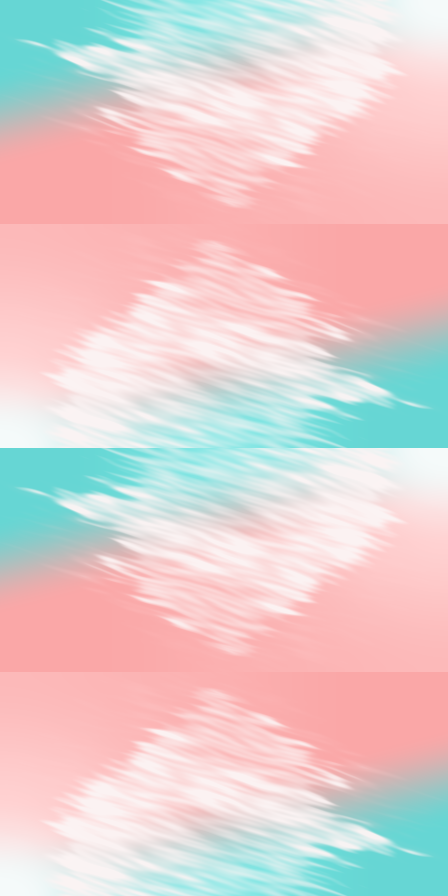
This background is drawn by a Shadertoy shader. Its source:

```glsl
#define ROWS 4.0
#define TILE_ASPECT 2.0
#define STROKE_SLOPE 0.30
#define STREAK_CONTRAST 1.0
#define EDGE_RAGGED 0.20
#define CYAN vec3(0.40, 0.84, 0.83)
#define PINK vec3(0.98, 0.655, 0.655)
#define BLUSH vec3(1.0, 0.83, 0.83)
#define PAINT vec3(0.985, 0.955, 0.955)

vec2 hashGradient(vec2 cell) {
    vec3 h = fract(cell.xyx * vec3(0.1031, 0.1030, 0.0973));
    h += dot(h, h.yzx + 33.33);
    float angle = 6.2832 * fract((h.x + h.y) * h.z);
    return vec2(cos(angle), sin(angle));
}

float gradientNoise(vec2 p) {
    vec2 i = floor(p), f = fract(p);
    vec2 w = f * f * f * (f * (f * 6.0 - 15.0) + 10.0);
    vec2 e = vec2(0.0, 1.0);
    float a = dot(hashGradient(i), f);
    float b = dot(hashGradient(i + e.yx), f - e.yx);
    float c = dot(hashGradient(i + e.xy), f - e.xy);
    float d = dot(hashGradient(i + e.yy), f - e.yy);
    return mix(mix(a, b, w.x), mix(c, d, w.x), w.y);
}

// Soft wash: cyan corner fading through grey into pink
vec3 wash(vec2 p) {
    float blush = smoothstep(0.9, 2.0, p.x) * (1.0 - 0.75 * smoothstep(0.3, 1.0, p.y));
    vec3 col = mix(PINK, BLUSH, blush);
    col = mix(col, BLUSH, 0.2 * smoothstep(0.4, 1.1, p.x));
    float level = p.y - 0.56 + 0.26 * p.x;
    float cyan = 1.0 - smoothstep(-0.25, 0.19, level);
    col = mix(col, CYAN + 0.06 * smoothstep(0.3, 1.0, p.x), cyan);
    float corner = length((p - vec2(2.0, 0.0)) * vec2(1.1, 1.7));
    return mix(col, vec3(0.96, 0.98, 0.98), 1.0 - smoothstep(0.1, 0.75, corner));
}

// Dry brush layers: x runs along the stroke, v across it
vec3 brush(vec3 col, vec2 p) {
    float v = p.y - STROKE_SLOPE * p.x;
    v += 0.025 * gradientNoise(p * vec2(2.0, 4.0));
    float broad = gradientNoise(vec2(p.x * 1.6, v * 11.0));
    float middle = gradientNoise(vec2(p.x * 3.2 + 7.0, v * 25.0));
    float fine = gradientNoise(vec2(p.x * 7.0 + 19.0, v * 48.0));
    float streak = STREAK_CONTRAST * (0.5 * broad + 0.55 * middle + 0.4 * fine);

    // Ragged ends of the painted patch
    float ragged = EDGE_RAGGED * (middle + 0.8 * fine + 0.5 * broad);
    float spur = (v - 0.145) / 0.055;
    float left = 0.5 - 0.36 * exp(-spur * spur) + 0.4 * smoothstep(0.42, 0.62, v);
    float right = 1.76 - 0.9 * max(v + 0.14, 0.0);
    float body = smoothstep(-0.02, 0.16, p.x - left + ragged)
               * smoothstep(-0.02, 0.10, right - p.x + 0.5 * ragged)
               * (1.0 - smoothstep(0.57, 0.66, v + 0.08 * fine));
    float veil = smoothstep(-0.35, 0.3, p.x - left + 2.0 * ragged)
               * smoothstep(-0.35, 0.2, right - p.x + ragged)
               * (1.0 - smoothstep(0.5, 0.75, v));

    // Thick paint on the spur and upper right, thin at the top centre
    float load = 0.56 + 0.22 * exp(-spur * spur * 0.5)
               + 0.28 * smoothstep(1.1, 1.7, p.x)
               - 0.14 * smoothstep(0.3, 0.0, p.y) * smoothstep(1.5, 1.0, p.x);
    col = mix(col, BLUSH, 0.28 * veil * smoothstep(-0.3, 0.4, streak) * smoothstep(0.1, 0.4, p.y));
    return mix(col, PAINT, body * clamp(load + streak, 0.08, 0.97));
}

void mainImage(out vec4 fragColor, in vec2 fragCoord) {
    vec2 uv = fragCoord / iResolution.xy;
    float row = uv.y * ROWS;

    // Alternate rows are turned by half a turn
    vec2 p = vec2(uv.x, 1.0 - fract(row));
    if (mod(floor(row), 2.0) < 0.5) p = 1.0 - p;
    p.x *= TILE_ASPECT;

    vec3 col = brush(wash(p), p);
    fragColor = vec4(clamp(col, 0.0, 1.0), 1.0);
}
```
